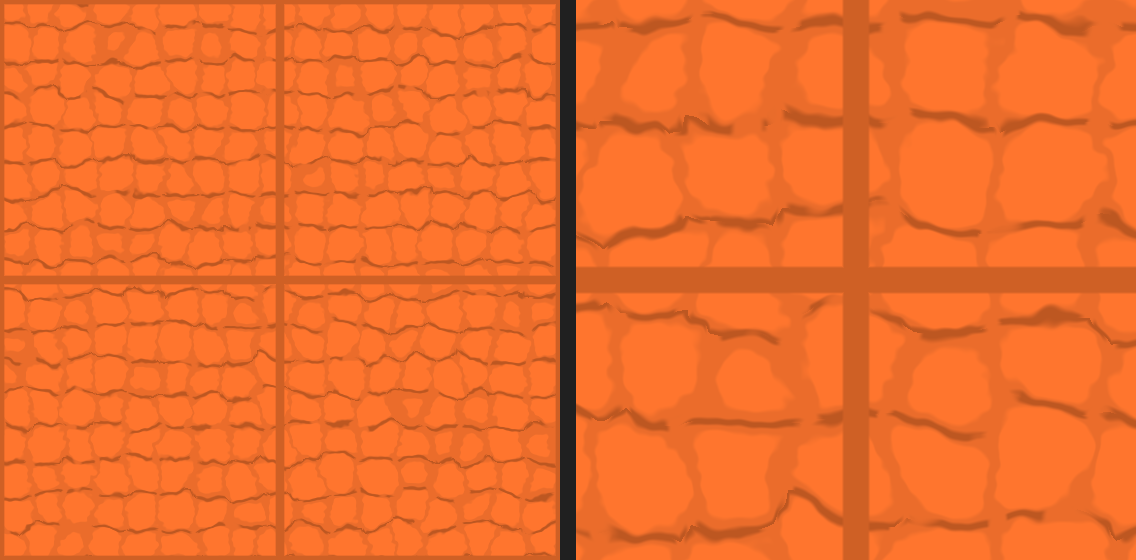
Left, the full canvas; right, a detail of the centre.
This texture is drawn by a WebGL 2 fragment shader. Its source:

```glsl
#version 300 es
precision highp float;
uniform vec2 u_resolution;
out vec4 fragColor;

const vec3 FACE = vec3(1.0, 0.46, 0.18);
const vec3 GAP = vec3(0.92, 0.425, 0.17);
const vec3 CRACK = vec3(0.74, 0.34, 0.13);
const vec3 JOINT = vec3(0.81, 0.375, 0.145);

const float TILES = 2.0;
const float JOINT_HALF = 0.0078;
const float STONES = 16.85;
const vec2 STONE_SHIFT = vec2(0.16, 0.0);

vec2 hash2(vec2 p) {
  vec3 q = fract(p.xyx * vec3(0.1031, 0.1030, 0.0973));
  q += dot(q, q.yzx + 33.33);
  return fract((q.xx + q.yz) * q.zy);
}

float gradDot(vec2 corner, vec2 p) {
  float angle = 6.2832 * hash2(corner + 71.0).x;
  return dot(vec2(cos(angle), sin(angle)), p - corner);
}

float gradientNoise(vec2 p) {
  vec2 i = floor(p), f = p - i;
  vec2 u = f * f * f * (f * (f * 6.0 - 15.0) + 10.0);
  vec2 e = vec2(1.0, 0.0);
  return mix(mix(gradDot(i, p), gradDot(i + e.xy, p), u.x),
             mix(gradDot(i + e.yx, p), gradDot(i + e.xx, p), u.x), u.y);
}

vec2 noisePair(vec2 p) {
  return vec2(gradientNoise(p), gradientNoise(p + 37.0));
}

vec2 stoneCentre(vec2 cell, vec2 jitter) {
  return cell + 0.5 + jitter * (hash2(cell) - 0.5);
}

vec2 nearestCell(vec2 p, vec2 jitter) {
  vec2 best = floor(p);
  float bestDist = 1e3;
  for (int y = -1; y <= 1; y++)
    for (int x = -1; x <= 1; x++) {
      vec2 cell = floor(p) + vec2(x, y);
      float dist = length(stoneCentre(cell, jitter) - p);
      if (dist < bestDist) { bestDist = dist; best = cell; }
    }
  return best;
}

// x: rounded outline, y: level edges, z: upright edges
vec3 stoneEdges(vec2 p, vec2 cell, vec2 jitter, float sharpness) {
  vec2 centre = stoneCentre(cell, jitter);
  float sum = 0.0, level = 1.0, upright = 1.0;
  for (int y = -2; y <= 2; y++)
    for (int x = -2; x <= 2; x++) {
      if (x == 0 && y == 0) continue;
      vec2 other = stoneCentre(cell + vec2(x, y), jitter);
      vec2 normal = normalize(other - centre);
      float dist = dot(0.5 * (centre + other) - p, normal);
      sum += exp(-sharpness * dist);
      if (abs(normal.y) > 0.62) level = min(level, dist);
      else upright = min(upright, dist);
    }
  return vec3(-log(sum) / sharpness, level, upright);
}

// 1 inside the given half width, fading to 0 over the softness
float band(float dist, float halfWidth, float soft) {
  return 1.0 - smoothstep(halfWidth - soft, halfWidth + soft, dist);
}

vec3 stoneColour(vec2 p, float soft) {
  vec2 jitter = vec2(0.46, 0.4);
  // Slow bends, then a fine ragged edge on the upright gaps
  vec2 q = p + 0.2 * noisePair(p * 1.3) + 0.1 * noisePair(p * 2.7);
  q += vec2(0.1, 0.025) * noisePair(p * 6.0);

  vec2 cell = nearestCell(q, jitter);
  vec3 edges = stoneEdges(q, cell, jitter, 11.0);

  // A few stones are worn down, leaving wider gaps
  float wear = pow(hash2(cell + 19.0).x, 9.0);
  float gapHalf = 0.05 + 0.2 * wear + 0.05 * gradientNoise(p * 1.7 + 5.0);
  vec3 colour = mix(FACE, GAP, band(edges.x, gapHalf, soft));

  // Level cracks are dark and break off near the upright gaps
  float broken = smoothstep(-0.42, -0.28, gradientNoise(p * 1.4 + 11.0));
  float crack = band(edges.y, 0.042, soft) * smoothstep(0.04, 0.13, edges.z);
  return mix(colour, CRACK, crack * broken);
}

float jointDistance(vec2 uv, float tiles) {
  vec2 d = abs(fract(uv * tiles + 0.5) - 0.5) / tiles;
  return min(d.x, d.y);
}

void main() {
  vec2 uv = gl_FragCoord.xy / u_resolution;
  float pixel = 1.0 / min(u_resolution.x, u_resolution.y);

  float soft = max(0.025, 0.6 * pixel * STONES);
  vec3 colour = stoneColour(uv * STONES + STONE_SHIFT, soft);

  float joint = band(jointDistance(uv, TILES), JOINT_HALF, max(0.001, 0.7 * pixel));
  fragColor = vec4(mix(colour, JOINT, joint), 1.0);
}
```
